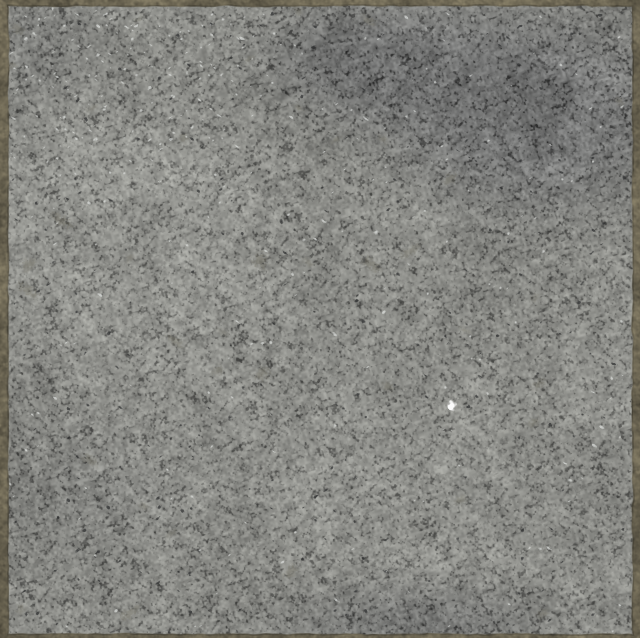
A Shadertoy shader for this texture:

```glsl
// A square slab of fine grey granite framed by a thin strip of earthy mortar.
// Layered value noise makes the crystals and dark mica; hashed cells scatter
// black grains, white glints and olive stains; soft blobs shade the slab.

const vec3 STONE_TINT = vec3(0.995, 1.0, 0.968);
const vec3 DAMP_TINT = vec3(0.993, 1.0, 0.995);
const vec3 MORTAR = vec3(0.42, 0.395, 0.322);
const vec3 STAIN = vec3(0.44, 0.43, 0.38);
const vec3 MICA_BLACK = vec3(0.16, 0.165, 0.17);
const vec3 GLINT = vec3(0.87, 0.88, 0.87);

float hash(vec2 p) {
    return fract(sin(dot(p, vec2(127.1, 311.7))) * 43758.5453);
}

float noise(vec2 p) {
    vec2 cell = floor(p);
    vec2 f = fract(p);
    f = f * f * (3.0 - 2.0 * f);
    float low = mix(hash(cell), hash(cell + vec2(1.0, 0.0)), f.x);
    float high = mix(hash(cell + vec2(0.0, 1.0)), hash(cell + 1.0), f.x);
    return mix(low, high, f.y);
}

vec2 turn(vec2 p) {
    return mat2(0.8, 0.6, -0.6, 0.8) * p;
}

// Two octaves, turned against each other to hide the lattice.
float grainNoise(vec2 p, float frequency) {
    float coarse = noise(p * frequency);
    float fine = noise(turn(p) * frequency * 1.9 + 17.0);
    return 0.6 * coarse + 0.4 * fine;
}

// Soft elliptical falloff, 1 at the centre.
float blob(vec2 p, vec2 centre, vec2 radius) {
    vec2 q = (p - centre) / radius;
    return exp(-dot(q, q));
}

// Coverage of a ragged grain centred on zero.
float grain(vec2 offset, float radius, float ragged, float soft) {
    float d = length(offset) - radius * (0.3 + 1.4 * ragged);
    return 1.0 - smoothstep(-soft, soft, d);
}

// At most one ragged, slanted grain in each grid cell.
float scatter(vec2 p, float cells, float chance, float radius, float soft, float seed) {
    vec2 id = floor(p * cells);
    vec2 key = id + seed;
    vec2 jitter = vec2(hash(key + 3.1), hash(key + 7.7));
    vec2 offset = p - (id + 0.25 + 0.5 * jitter) / cells;
    offset.x += offset.y * (hash(key + 11.3) * 2.0 - 1.0);
    float size = radius * mix(0.4, 1.1, hash(key + 19.9));
    float present = step(hash(key), chance);
    return present * grain(offset, size, noise(p * 340.0 + seed), soft);
}

// Broad damp patches, strongest at the upper right, and a paler middle left.
float dampness(vec2 uv) {
    float damp = 0.125 * blob(uv, vec2(0.84, 0.82), vec2(0.24, 0.16));
    damp += 0.085 * blob(uv, vec2(0.56, 0.91), vec2(0.18, 0.10));
    damp += 0.070 * blob(uv, vec2(0.66, 0.02), vec2(0.24, 0.08));
    damp += 0.050 * blob(uv, vec2(0.04, 0.93), vec2(0.16, 0.13));
    damp += 0.040 * blob(uv, vec2(0.13, 0.23), vec2(0.20, 0.15));
    return damp - 0.025 * blob(uv, vec2(0.25, 0.66), vec2(0.30, 0.20));
}

vec3 granite(vec2 p, vec2 uv, float px) {
    float damp = dampness(uv);

    // Pale crystals over cloudy variation at several scales
    float tone = 0.578 - damp + 0.08 * (grainNoise(p, 8.0) - 0.5);
    tone += 0.08 * (grainNoise(p + 5.0, 30.0) - 0.5);
    tone += 0.08 * (noise(turn(p) * 85.0 + 5.0) - 0.5);
    tone += 0.14 * (noise(turn(turn(p)) * 240.0 + 41.0) - 0.5);

    // Tiny soft mica flecks, gathered in loose clusters
    float cluster = 0.22 * (grainNoise(p + 9.0, 40.0) - 0.5);
    float fleck = grainNoise(turn(p) + 3.0, 190.0) + cluster;
    tone -= 0.09 * smoothstep(0.42, 0.76, fleck);
    tone -= 0.13 * smoothstep(0.62, 0.88, fleck);
    vec3 colour = tone * mix(STONE_TINT, DAMP_TINT, smoothstep(0.01, 0.12, damp));

    // Stains, black grains and glints
    float stain = scatter(p, 16.0, 0.12, 0.009, 0.006, 80.0);
    colour = mix(colour, STAIN, 0.40 * stain);
    float black = scatter(p, 62.0, 0.08, 0.0023, px, 20.0);
    colour = mix(colour, MICA_BLACK, 0.70 * black);
    float sparkle = 0.010 + 0.15 * blob(uv, vec2(0.18, 0.88), vec2(0.28, 0.18));
    float glint = scatter(p, 62.0, sparkle, 0.0021, px, 50.0);
    glint = max(glint, scatter(p, 90.0, sparkle, 0.0016, px, 130.0));
    colour = mix(colour, GLINT, 0.70 * glint);
    float flash = grain(uv - vec2(0.706, 0.365), 0.006, noise(p * 180.0), px);
    return mix(colour, vec3(0.98), flash);
}

vec3 mortar(vec2 p) {
    float grit = grainNoise(p, 150.0) - 0.5;
    float patches = noise(p * 22.0) - 0.5;
    return MORTAR * (1.0 + 0.45 * grit + 0.25 * patches);
}

// Signed distance inside the slab, with slightly worn edges.
float slabInset(vec2 uv, vec2 p) {
    vec2 lower = uv - vec2(0.0135, 0.0065);
    vec2 upper = vec2(0.988, 0.990) - uv;
    float inset = min(min(lower.x, lower.y), min(upper.x, upper.y));
    return inset + 0.004 * (grainNoise(p, 45.0) - 0.5);
}

void mainImage(out vec4 fragColor, in vec2 fragCoord) {
    vec2 uv = fragCoord / iResolution.xy;
    vec2 p = fragCoord / iResolution.y;
    float px = 1.0 / iResolution.y;

    // Slab, mortar and the shadowed joint between them
    float inset = slabInset(uv, p);
    float slab = smoothstep(-px, px, inset);
    vec3 colour = mix(mortar(p), granite(p, uv, px), slab);
    float joint = 1.0 - smoothstep(0.0, 0.0025, abs(inset + 0.001));
    colour *= 1.0 - 0.30 * joint * noise(p * 60.0 + 2.0);
    fragColor = vec4(clamp(colour, 0.0, 1.0), 1.0);
}
```
